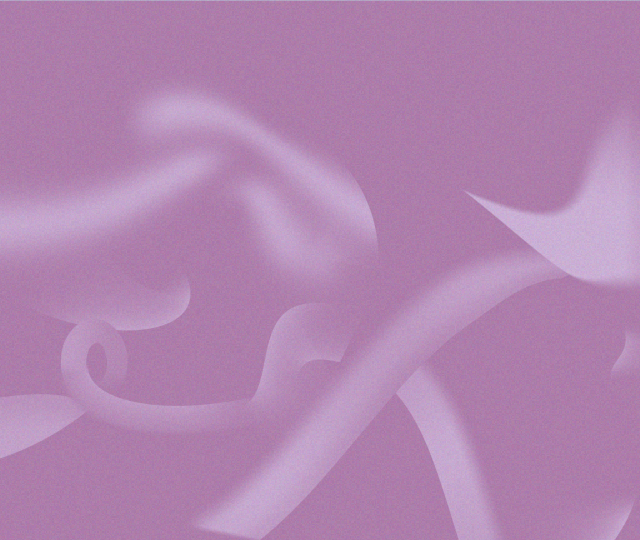
Write a WebGL 2 fragment shader that draws this background.

```glsl
#version 300 es
precision highp float;
// Draws soft lilac ribbons, folds and petals on a grainy mauve ground.
uniform vec2 u_resolution;
out vec4 fragColor;

// Cubic Bezier: x = signed distance (positive on the right of travel), y = position along it.
vec2 curve(vec2 p, vec2 a, vec2 b, vec2 c, vec2 d) {
  vec2 from = a, result = vec2(0.0);
  float best = 1e9;
  for (int i = 1; i <= 24; i++) {
    float t = float(i) / 24.0, u = 1.0 - t;
    vec2 to = u*u*u*a + 3.0*u*u*t*b + 3.0*u*t*t*c + t*t*t*d;
    vec2 e = to - from, o = p - from;
    float h = clamp(dot(o, e) / dot(e, e), 0.0, 1.0);
    float dist = length(o - e * h);
    if (dist < best) {
      best = dist;
      result = vec2(e.x*o.y < e.y*o.x ? -dist : dist, (float(i) - 1.0 + h) / 24.0);
    }
    from = to;
  }
  return result;
}

float edge(float d) { return smoothstep(-0.009, 0.009, d); }
float fall(float a, float b, float x) { return 1.0 - smoothstep(a, b, x); }
float screen(float a, float b) { return 1.0 - (1.0 - a) * (1.0 - b); }

// Soft crest with its own width on each side.
float ridge(float d, float leftWidth, float rightWidth) {
  float k = d / (d < 0.0 ? leftWidth : rightWidth);
  return exp(-k * k);
}

// Glow that starts at a crisp border and fades inwards.
float rim(float d, float width) { return edge(d) * exp(-max(d, 0.0) / width); }

float ellipse(vec2 p, vec2 r) { return (length(p / r) - 1.0) * min(r.x, r.y); }

float hash(vec2 p) {
  vec3 q = fract(p.xyx * 0.1031);
  q += dot(q, q.yzx + 33.33);
  return fract((q.x + q.y) * q.z);
}

// Three blurred folds at the upper left.
float folds(vec2 p) {
  vec2 s = curve(p, vec2(1.75, 1.4), vec2(2.9, 1.05), vec2(3.3, 1.95), vec2(4.5, 2.6));
  float mid = ridge(s.y - 0.5, 0.25, 0.25);
  float disk = edge(1.74 - length(p - vec2(2.8, 3.1)));
  float top = ridge(s.x, mix(0.25, 0.13, mid), mix(0.32, 0.17, mid)) * (0.75 - 0.15 * mid);
  top *= mix(1.0, disk, smoothstep(3.3, 3.7, p.x)) * smoothstep(1.3, 2.1, p.x);
  s = curve(p, vec2(-0.2, 2.72), vec2(1.7, 2.75), vec2(2.0, 1.85), vec2(3.0, 1.85));
  float band = ridge(s.x, mix(0.36, 0.17, s.y), mix(0.38, 0.16, s.y));
  band *= 0.72 * fall(0.7, 1.0, s.y);
  s = curve(p, vec2(2.4, 2.42), vec2(3.5, 1.95), vec2(3.05, 3.0), vec2(3.8, 3.1));
  float hook = ridge(s.x, mix(0.14, 0.4, s.y), mix(0.14, 0.33, s.y));
  hook *= 0.68 * smoothstep(0.0, 0.4, s.y) * (1.0 - 0.3 * smoothstep(0.75, 1.0, s.y));
  return screen(screen(top, band), hook);
}

// Bowl, leaf, curled loop and the fin at its far end.
float curl(vec2 p) {
  vec2 s = curve(p, vec2(2.18, 3.2), vec2(2.7, 4.1), vec2(1.2, 4.2), vec2(0.15, 3.6));
  float light = rim(s.x, 0.3) * 0.62 * smoothstep(0.0, 0.2, s.y) * fall(0.6, 1.0, s.y);
  s = curve(p, vec2(-0.1, 4.8), vec2(0.4, 4.72), vec2(0.9, 4.7), vec2(1.08, 4.92));
  vec2 low = curve(p, vec2(1.08, 4.92), vec2(0.8, 5.15), vec2(0.4, 5.4), vec2(-0.1, 5.55));
  light = mix(light, 0.35 + 0.25 * smoothstep(0.0, 0.5, s.x), edge(s.x) * edge(low.x));
  float ring = edge(-ellipse(p - vec2(1.13, 4.35), vec2(0.4, 0.51)));
  ring *= edge(ellipse(p - vec2(1.16, 4.37), vec2(0.125, 0.24)));
  light = mix(light, mix(0.5, 0.2, smoothstep(0.8, 1.4, p.x)), ring * fall(4.4, 4.75, p.y));
  s = curve(p, vec2(0.88, 4.35), vec2(0.8, 5.1), vec2(2.2, 5.25), vec2(3.45, 4.85));
  float body = edge(s.x + 0.18) * fall(0.1, 0.2, s.x) * smoothstep(0.0, 0.1, s.y);
  light = mix(light, 0.32 - 1.1 * s.x, body * fall(0.65, 1.0, s.y));
  s = curve(p, vec2(2.85, 4.92), vec2(3.45, 4.75), vec2(2.8, 3.3), vec2(4.25, 3.72));
  float fin = rim(s.x, 0.32) * 0.6 * smoothstep(0.0, 0.25, s.y) * fall(0.65, 1.0, s.y);
  s = curve(p, vec2(3.5, 4.9), vec2(3.55, 4.3), vec2(3.7, 4.28), vec2(4.08, 4.36));
  float flap = rim(-s.x, 0.22) * 0.45 * smoothstep(0.2, 0.6, s.y);
  flap *= edge(4.08 - p.x - 0.47 * (p.y - 4.36));
  return screen(light, screen(fin, flap));
}

void main() {
  vec2 uv = gl_FragCoord.xy / u_resolution;
  vec2 p = vec2(uv.x, 1.0 - uv.y) * vec2(7.68, 6.5); // y runs downwards here
  float light = screen(folds(p), curl(p));

  // Descending leg, then the long diagonal band over it.
  vec2 s = curve(p, vec2(4.8, 4.4), vec2(5.35, 4.9), vec2(5.5, 5.6), vec2(5.85, 6.7));
  float mask = edge(0.27 - s.x) * smoothstep(-0.32, -0.05, s.x);
  light = mix(light, 0.5 + 0.25 * ridge(s.y - 0.55, 0.3, 0.3), mask);
  s = curve(p, vec2(2.6, 6.45), vec2(4.0, 5.6), vec2(4.8, 3.3), vec2(6.7, 3.15));
  float width = mix(0.34, 0.2, smoothstep(0.75, 1.0, s.y));
  mask = smoothstep(-width - 0.08, -width + 0.25, s.x) * edge(width - s.x);
  mask *= fall(-0.03, 0.05, p.y - 6.33 - 0.2 * (p.x - 2.3));
  float tone = 0.38 + 0.36 * ridge(s.y - 0.15, 0.3, 0.3) + 0.2 * ridge(s.y - 0.85, 0.2, 0.2);
  light = mix(light, tone - 0.25 * smoothstep(0.0, width, s.x), mask);

  // Horn on the right, between an upper and a lower border.
  s = curve(p, vec2(5.53, 2.27), vec2(7.6, 3.1), vec2(6.4, 1.7), vec2(7.6, 0.95));
  vec2 low = curve(p, vec2(7.9, 3.5), vec2(7.0, 3.7), vec2(6.6, 3.1), vec2(5.53, 2.27));
  float blur = mix(0.28, 0.012, smoothstep(0.15, 0.5, low.y));
  mask = smoothstep(-0.01, 0.03 + 0.4 * s.y, s.x) * smoothstep(-0.01, blur, low.x);
  tone = mix(0.1, 0.85, smoothstep(0.9, 2.6, p.y)) - 0.2 * smoothstep(7.45, 7.7, p.x);
  light = mix(light, tone, mask);

  // Small petals at the right border.
  s = curve(p, vec2(7.48, 3.95), vec2(7.6, 4.25), vec2(7.3, 4.35), vec2(7.33, 4.55));
  light += rim(-s.x, 0.22) * 0.5 * smoothstep(3.9, 4.15, p.y) * fall(4.35, 4.6, p.y);
  s = curve(p, vec2(7.64, 5.95), vec2(7.55, 6.25), vec2(7.45, 6.4), vec2(7.3, 6.6));
  light += rim(s.x, 0.25) * 0.75 * smoothstep(5.9, 6.3, p.y);

  vec3 color = mix(vec3(0.677, 0.488, 0.667), vec3(0.81, 0.72, 0.86), clamp(light, 0.0, 1.0));
  color = mix(color, vec3(0.7, 0.64, 0.76), smoothstep(0.997, 0.999, uv.y)); // pale top line
  vec2 cell = floor(uv * vec2(512.0, 432.0));
  color += 0.05 * (vec3(hash(cell), hash(cell + 71.0), hash(cell + 153.0)) - 0.5);
  fragColor = vec4(color, 1.0);
}
```
